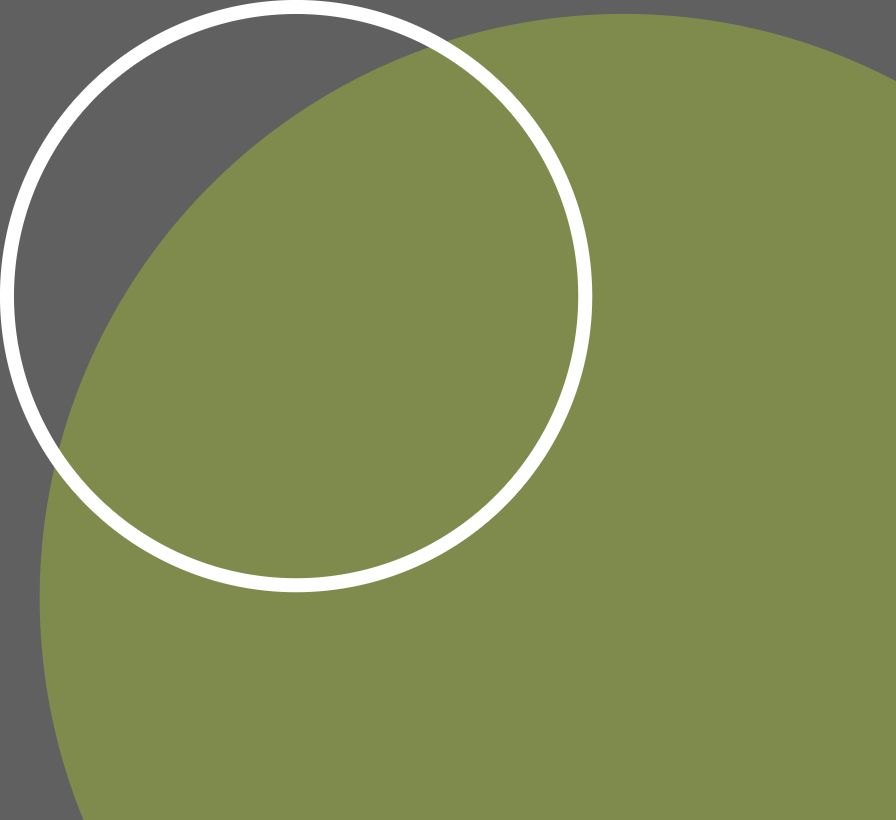
Give the GLSL for this background, as a WebGL 1 fragment shader.

```glsl
precision highp float;

uniform vec2 u_resolution;

// Lengths are in canvas heights, origin at the lower left
#define GRAY vec3(0.378, 0.378, 0.378)
#define OLIVE vec3(0.496, 0.545, 0.298)
#define WHITE vec3(1.0)
#define DISC_CENTER vec2(0.7607, 0.2707)
#define DISC_RADIUS 0.7123
#define RING_CENTER vec2(0.3611, 0.6389)
#define RING_RADIUS 0.3526
#define RING_HALF_WIDTH 0.00855

float circleDistance(vec2 p, vec2 center, float radius) {
  return length(p - center) - radius;
}

// Coverage of a shape, smoothed over one pixel
float coverage(float signedDistance) {
  return clamp(0.5 - signedDistance * u_resolution.y, 0.0, 1.0);
}

void main() {
  vec2 p = gl_FragCoord.xy / u_resolution.y;

  // Large disc
  float disc = circleDistance(p, DISC_CENTER, DISC_RADIUS);
  vec3 color = mix(GRAY, OLIVE, coverage(disc));

  // Thin ring on top
  float ring = abs(circleDistance(p, RING_CENTER, RING_RADIUS)) - RING_HALF_WIDTH;
  color = mix(color, WHITE, coverage(ring));

  gl_FragColor = vec4(color, 1.0);
}
```
